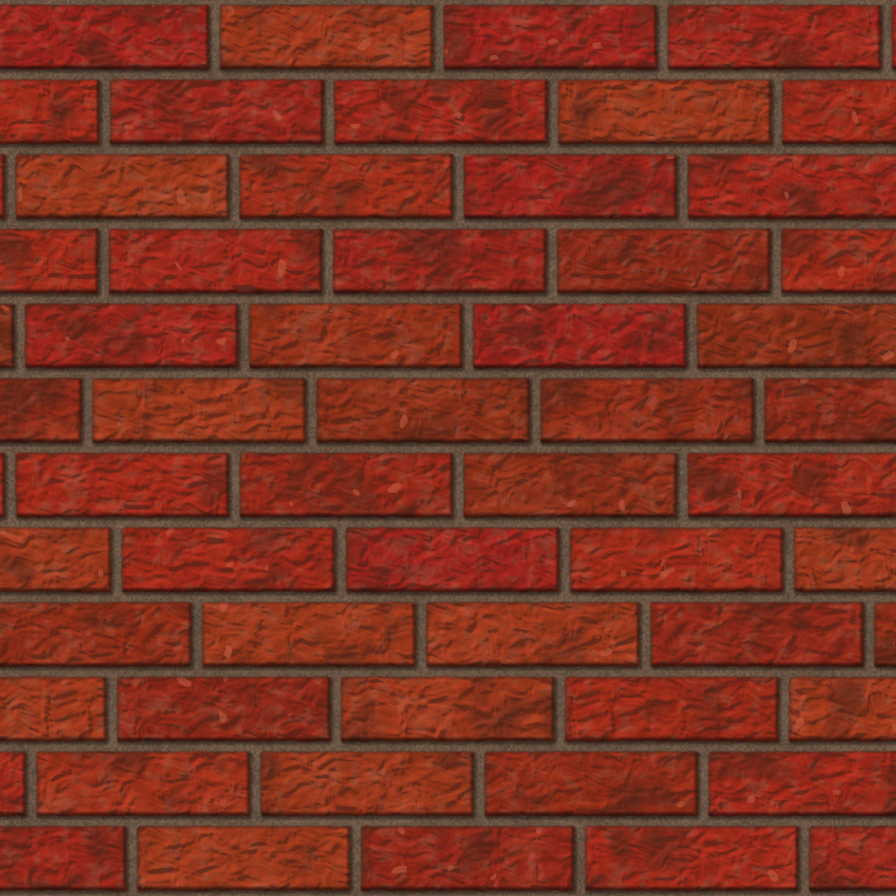
Write a three.js fragment shader that draws this texture.

```glsl
// Weathered red brick wall: 12 courses of 4 long bricks with uneven running-bond shifts.
// Each brick is a rounded-box distance with its own tint, embossed noise relief,
// soot blotches and pale chips; grainy mortar takes the bricks' contact shadow.
varying vec2 vUv;

const float COURSES = 12.0;
const float PER_COURSE = 4.0;
const float BRICK_PITCH = 3.0; // brick length in course heights
const vec2 BRICK_HALF = vec2(1.425, 0.432);
const float CORNER = 0.035;
const float EDGE_SOFT = 0.018;

const vec3 SCARLET = vec3(0.66, 0.175, 0.105);
const vec3 CRIMSON = vec3(0.635, 0.145, 0.115);
const vec3 RUST = vec3(0.64, 0.23, 0.115);
const vec3 UMBER = vec3(0.53, 0.18, 0.09);
const vec3 SOOT = vec3(0.34, 0.15, 0.10);
const vec3 DUST = vec3(0.50, 0.27, 0.20);
const vec3 CHIP = vec3(0.76, 0.37, 0.26);
const vec3 MORTAR = vec3(0.41, 0.325, 0.26);

float hash(vec2 p) {
  vec3 h = fract(p.xyx * 0.1031);
  h += dot(h, h.yzx + 33.33);
  return fract((h.x + h.y) * h.z);
}

float noise(vec2 p) {
  vec2 i = floor(p), f = fract(p);
  f = f * f * (3.0 - 2.0 * f);
  return mix(mix(hash(i), hash(i + vec2(1, 0)), f.x),
             mix(hash(i + vec2(0, 1)), hash(i + vec2(1, 1)), f.x), f.y);
}

float fbm(vec2 p) {
  float sum = 0.0, amp = 0.5;
  for (int i = 0; i < 4; i++) {
    sum += amp * noise(p);
    p = mat2(1.6, 1.2, -1.2, 1.6) * p + 17.3;
    amp *= 0.5;
  }
  return sum;
}

float roundBox(vec2 p, vec2 halfSize, float radius) {
  vec2 d = abs(p) - halfSize + radius;
  return length(max(d, 0.0)) + min(max(d.x, d.y), 0.0) - radius;
}

// Sideways shift of a course, as a fraction of a brick, counted from the bottom.
float courseShift(float row) {
  vec4 low = vec4(0.589, 0.14, 0.50, 0.88);
  vec4 middle = vec4(0.521, 0.047, 0.39, 0.089);
  vec4 high = vec4(0.464, 0.047, 0.469, 0.958);
  vec4 group = row < 4.0 ? low : (row < 8.0 ? middle : high);
  vec4 pick = 1.0 - step(0.5, abs(vec4(0, 1, 2, 3) - mod(row, 4.0)));
  return dot(group, pick);
}

float relief(vec2 p) {
  vec2 warp = vec2(noise(p * 4.0), noise(p * 4.0 + 41.0));
  return fbm(p * vec2(6.0, 9.5) + warp * 1.6);
}

// Sparse, ragged flakes: one possible flake per cell.
float chips(vec2 p) {
  vec2 cell = floor(p), f = fract(p);
  vec2 centre = 0.3 + 0.4 * vec2(hash(cell + 3.1), hash(cell + 8.7));
  float angle = 6.283 * hash(cell + 5.9);
  float c = cos(angle), s = sin(angle);
  vec2 d = mat2(c, -s, s, c) * (f - centre) * vec2(1.0, 1.8);
  float radius = mix(0.05, 0.16, hash(cell + 12.4));
  float ragged = length(d) + 0.09 * (noise(p * 11.0) - 0.5);
  return step(0.80, hash(cell + 20.3)) * (1.0 - smoothstep(radius - 0.025, radius + 0.025, ragged));
}

vec3 brickTint(vec2 id) {
  float hue = hash(id + 2.7);
  vec3 tint = mix(CRIMSON, SCARLET, smoothstep(0.1, 0.5, hue));
  tint = mix(tint, RUST, smoothstep(0.5, 0.9, hue));
  return mix(tint, UMBER, 0.75 * smoothstep(0.55, 1.0, hash(id + 31.0)));
}

vec3 brickFace(vec2 p, vec2 id) {
  vec2 seeded = p + 7.0 * id;
  float emboss = relief(seeded) - relief(seeded + vec2(-0.028, 0.04));
  float blotch = fbm(seeded * 1.7 + 9.0);
  float mottle = fbm(seeded * 8.0 + 60.0);
  vec3 col = brickTint(id) * (0.93 + 0.25 * (mottle - 0.47));
  col = mix(col, DUST, 0.55 * smoothstep(0.48, 0.72, mottle));
  col = mix(col, SOOT, 0.60 * smoothstep(0.50, 0.74, blotch));
  col = mix(col, CHIP, 0.16 * smoothstep(0.44, 0.22, blotch));
  col *= 1.0 + 0.75 * clamp(emboss, -0.2, 0.2);
  col = mix(col, SOOT, 0.55 * smoothstep(0.07, 0.20, -emboss));
  return mix(col, CHIP, 0.55 * chips(seeded * 1.5));
}

void main() {
  vec2 p = vUv * COURSES;
  float row = min(floor(p.y), COURSES - 1.0);
  float along = p.x / BRICK_PITCH - courseShift(row);
  vec2 id = vec2(mod(floor(along), PER_COURSE), row);
  vec2 local = vec2((fract(along) - 0.5) * BRICK_PITCH, p.y - row - 0.5);

  float wobble = 0.022 * (noise(p * 9.0) - 0.5);
  float dist = roundBox(local, BRICK_HALF, CORNER) + wobble;

  // Mortar with fine grain, darkened where it meets the bricks
  float grain = noise(p * 34.0) + 0.6 * noise(p * 62.0) - 0.8;
  vec3 mortar = MORTAR * (1.0 + 0.24 * grain + 0.2 * (fbm(p * 3.0) - 0.47));
  float shadow = roundBox(local - vec2(0.015, -0.02), BRICK_HALF, CORNER);
  mortar *= mix(0.62, 1.0, smoothstep(-0.01, 0.05, shadow));

  // Brick with a worn rim, deepest on its lower and right sides
  vec3 brick = brickFace(p, id);
  float rim = 1.0 - smoothstep(0.0, 0.06, -dist);
  vec2 gap = BRICK_HALF - vec2(local.x, -local.y);
  float shade = max(1.0 - smoothstep(0.02, 0.085, gap.y), 0.7 * (1.0 - smoothstep(0.01, 0.07, gap.x)));
  brick = mix(brick, SOOT, 0.45 * rim);
  brick *= 1.0 - 0.48 * shade;

  float cover = 1.0 - smoothstep(-EDGE_SOFT, EDGE_SOFT, dist);
  gl_FragColor = vec4(mix(mortar, brick, cover), 1.0);
}
```
